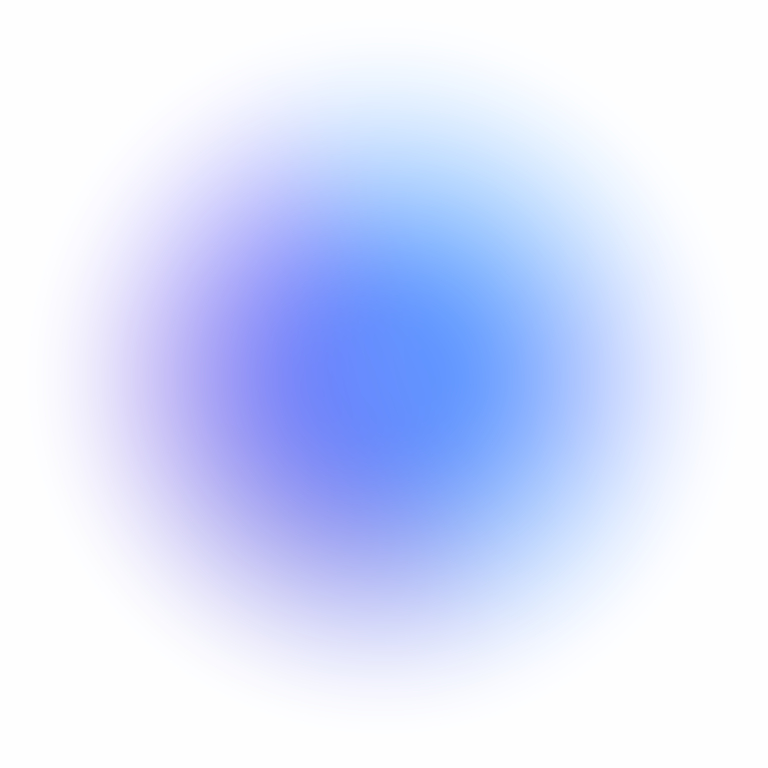
Reproduce this background procedurally as a Shadertoy shader.

```glsl
// A soft round glow on white, azure at heart and violet on its left side.
// A radial falloff sets how much ink shows; its hue is a normalised blend
// of Gaussian-weighted tints placed around the disc.

#define GLOW_CENTER vec2(0.500, 0.510)
#define INNER_RADIUS 0.050
#define OUTER_RADIUS 0.480
#define TINT_SPREAD 0.120
#define PAPER vec3(0.996, 0.997, 1.0)

// Colour in rgb, blend weight in a: nearer tints count for more.
vec4 tint(vec2 p, vec2 anchor, vec3 color) {
    vec2 offset = (p - anchor) / TINT_SPREAD;
    return vec4(color, 1.0) * exp(-0.5 * dot(offset, offset));
}

// Smoothly varying hue of the glow.
vec3 glowColor(vec2 p) {
    // Heart
    vec4 sum = tint(p, vec2(0.57, 0.54), vec3(0.35, 0.60, 1.00));
    sum += tint(p, vec2(0.40, 0.50), vec3(0.44, 0.52, 1.00));

    // Violet left side
    sum += tint(p, vec2(0.20, 0.50), vec3(0.50, 0.38, 0.90));
    sum += tint(p, vec2(0.25, 0.74), vec3(0.50, 0.46, 0.98));
    sum += tint(p, vec2(0.29, 0.26), vec3(0.47, 0.43, 0.88));

    // Pale blue top and right side
    sum += tint(p, vec2(0.54, 0.84), vec3(0.45, 0.71, 1.00));
    sum += tint(p, vec2(0.75, 0.75), vec3(0.41, 0.69, 1.00));
    sum += tint(p, vec2(0.85, 0.52), vec3(0.44, 0.56, 1.00));
    sum += tint(p, vec2(0.74, 0.26), vec3(0.40, 0.65, 1.00));

    // Periwinkle base
    sum += tint(p, vec2(0.50, 0.16), vec3(0.45, 0.49, 0.92));
    return sum.rgb / sum.a;
}

void mainImage(out vec4 fragColor, in vec2 fragCoord) {
    // Square canvas units, centred when the canvas is not square
    float side = min(iResolution.x, iResolution.y);
    vec2 p = (fragCoord - 0.5 * iResolution.xy) / side + 0.5;

    // Wide blurred edge
    float radius = length(p - GLOW_CENTER);
    float coverage = 1.0 - smoothstep(INNER_RADIUS, OUTER_RADIUS, radius);

    fragColor = vec4(mix(PAPER, glowColor(p), coverage), 1.0);
}
```
